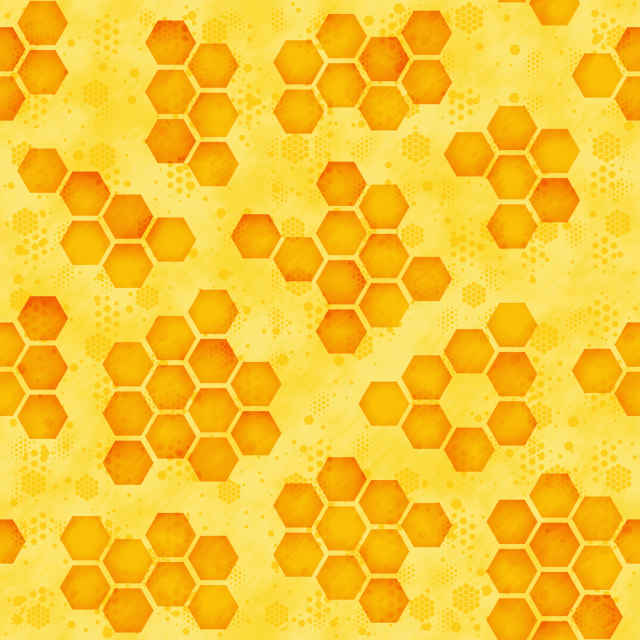
Give the GLSL for this pattern, as a Shadertoy shader.

```glsl
// Clusters of amber honeycomb cells over a pale yellow ground strewn with small
// hexagon ornaments. One wrapping hexagon lattice is thinned by Voronoi regions;
// rosettes, halftone patches and single hexagons sit on jittered grids.

const float COLUMNS = 15.0;            // large cells across the tile
const float ROWS = 13.0;               // large cells up the tile
const float COLUMN_SHIFT = 8.0 / 15.0; // rise per column, whole after COLUMNS
const float CELL_RADIUS = 0.449;       // inner radius, in rows
const vec2 CLUSTERS = vec2(3.0, 4.0);
const float CLUSTER_JITTER = 0.6;
const float CLUSTER_MARGIN = 0.039;    // keeps neighbouring clusters apart
const float MISSING_CELLS = 0.07;
const float HEX_SPACING = 0.8660254;   // column step of a regular lattice

const vec3 CREAM = vec3(0.99, 0.905, 0.46);
const vec3 BUTTER = vec3(0.985, 0.85, 0.20);
const vec3 ORNAMENT = vec3(0.985, 0.79, 0.05);
const vec3 HONEY = vec3(0.98, 0.75, 0.02);
const vec3 AMBER = vec3(0.96, 0.64, 0.01);
const vec3 ORANGE = vec3(0.96, 0.55, 0.01);
const vec3 EMBER = vec3(0.94, 0.38, 0.01);

vec3 hash3(vec2 p) {
    vec3 q = fract(p.xyx * vec3(0.1031, 0.1030, 0.0973));
    q += dot(q, q.yxz + 33.33);
    return fract((q.xxy + q.yzz) * q.zyx);
}

float corner(vec2 id, vec2 offset, float period) {
    float angle = 6.2831853 * hash3(mod(id, period) + 71.0).x;
    return dot(vec2(cos(angle), sin(angle)), offset);
}

// Gradient noise that repeats after a whole period.
float noise(vec2 p, float period) {
    vec2 i = floor(p), f = p - i, e = vec2(1.0, 0.0);
    vec2 u = f * f * f * (f * (f * 6.0 - 15.0) + 10.0);
    float low = mix(corner(i, f, period), corner(i + e, f - e, period), u.x);
    float high = mix(corner(i + e.yx, f - e.yx, period), corner(i + 1.0, f - 1.0, period), u.x);
    return mix(low, high, u.y);
}

float fbm(vec2 uv, float period) {
    float sum = 0.0, gain = 1.0;
    for (int k = 0; k < 4; k++, period *= 2.0, gain *= 0.55)
        sum += gain * noise(uv * period, period);
    return sum;
}

// Inner-radius metric of a flat-topped hexagon.
float hexRadius(vec2 p) {
    p = abs(p);
    return max(p.y, HEX_SPACING * p.x + 0.5 * p.y);
}

// Nearest lattice hexagon of unit pitch: xy = offset from it, zw = its centre.
vec4 hexCell(vec2 p, float spacing, float shift) {
    vec4 best = vec4(9.0);
    for (float k = -1.0; k <= 1.0; k++) {
        float column = round(p.x / spacing) + k;
        float row = round(p.y - column * shift);
        vec2 centre = vec2(column * spacing, row + column * shift);
        if (hexRadius(p - centre) < hexRadius(best.xy)) best = vec4(p - centre, centre);
    }
    return best;
}

vec2 toSite(vec2 cell, vec2 p) {
    vec2 site = cell + 0.5 + CLUSTER_JITTER * (hash3(mod(cell, CLUSTERS) + 19.0).xy - 0.5);
    site.x += 0.5 * mod(cell.y, 2.0);
    return (site - p) / CLUSTERS;
}

// Distance from a point to the border of its Voronoi region.
float clusterDepth(vec2 uv) {
    vec2 p = uv * CLUSTERS, base = floor(p), nearest = vec2(9.0);
    for (int k = 0; k < 25; k++) {
        vec2 d = toSite(base + vec2(k % 5 - 2, k / 5 - 2), p);
        if (dot(d, d) < dot(nearest, nearest)) nearest = d;
    }
    float depth = 9.0;
    for (int k = 0; k < 25; k++) {
        vec2 d = toSite(base + vec2(k % 5 - 2, k / 5 - 2), p);
        if (distance(d, nearest) > 0.001)
            depth = min(depth, dot(0.5 * (nearest + d), normalize(d - nearest)));
    }
    return depth;
}

// Offset from a jittered centre whose ornament stays inside its grid cell.
vec2 scatter(vec2 uv, float count, float radius, float seed, out vec3 rnd) {
    vec2 cell = floor(uv * count);
    rnd = hash3(cell + seed);
    return uv - (cell + 0.5 + (rnd.xy - 0.5) * (1.0 - 2.0 * radius * count)) / count;
}

float fill(float d, float aa) { return smoothstep(aa, -aa, d); }

float halftone(vec2 uv, float count, float radius, float pitch, float share, float seed, float aa) {
    vec3 rnd;
    vec2 p = scatter(uv, count, radius, seed, rnd);
    vec4 dotCell = hexCell(p / pitch, HEX_SPACING, 0.5);
    float angle = mix(0.6, 2.2, rnd.x);
    vec2 axis = vec2(cos(angle), sin(angle)), c = dotCell.zw * pitch / radius;
    float reach = length(vec2(dot(c, axis), 1.6 * dot(c, vec2(-axis.y, axis.x))));
    float size = 0.36 * smoothstep(1.0, 0.35, reach) * (0.85 + 0.25 * dot(c, axis));
    return step(rnd.z, share) * step(0.06, size) * fill((hexRadius(dotCell.xy) - size) * pitch, aa);
}

float singles(vec2 uv, float count, float radius, float share, float seed, float aa) {
    vec3 rnd;
    vec2 p = scatter(uv, count, radius * 1.3, seed, rnd);
    return step(rnd.z, share) * fill(hexRadius(p) - radius * mix(0.45, 1.0, rnd.x), aa);
}

float ornaments(vec2 uv, float aa) {
    vec3 rnd;
    vec2 p = scatter(uv, 10.0, 0.028, 5.0, rnd);
    float pitch = mix(0.0078, 0.0102, rnd.y), present = step(rnd.z, 0.5);
    vec4 petal = hexCell(p / pitch, HEX_SPACING, 0.5);
    float rosette = present * step(length(petal.zw), 2.1) * fill((hexRadius(petal.xy) - 0.43) * pitch, aa);
    float loose = max(halftone(uv, 9.0, 0.052, 0.0165, 0.5, 31.0, aa),
                      halftone(uv, 15.0, 0.032, 0.0078, 0.4, 57.0, aa));
    loose = max(loose, singles(uv, 22.0, 0.0085, 0.4, 83.0, aa));
    loose = max(loose, singles(uv, 43.0, 0.0035, 0.3, 113.0, aa));
    float clear = smoothstep(0.0, 0.004, length(p) - 2.6 * pitch);
    return max(rosette, loose * mix(1.0, clear, present));
}

void mainImage(out vec4 fragColor, in vec2 fragCoord) {
    vec2 uv = fragCoord / iResolution.xy;
    float aa = 0.75 / min(iResolution.x, iResolution.y);
    float cloud = fbm(uv, 9.0);
    float stroke = noise(vec2(uv.x + uv.y, 4.0 * (uv.y - uv.x)) * 24.0 + 1.5 * cloud, 24.0);
    float ornament = ornaments(uv, aa);

    // Mottled ground
    vec3 ground = mix(CREAM, BUTTER, smoothstep(-0.6, 0.75, cloud + 0.35 * stroke));
    ground = mix(ground, ORNAMENT, 0.85 * ornament);

    // Large cells: bright core, darker rim, stains and ornaments
    vec4 cell = hexCell(uv * ROWS, ROWS / COLUMNS, COLUMN_SHIFT);
    vec2 lattice = vec2(COLUMNS, COLUMNS * ROWS);
    vec3 rnd = hash3(mod(round(cell.zw / ROWS * lattice), lattice) + 7.0);
    float rim = length(cell.xy + 0.16 * (rnd.xy - 0.5)) / CELL_RADIUS;
    float shade = 0.05 + 0.36 * rim * rim + 0.28 * (rnd.x - 0.4) + 0.38 * cloud + 0.14 * stroke;
    shade += 0.22 * rnd.y * max(cell.y, 0.0) / CELL_RADIUS;
    shade += ornament * (0.09 + 0.25 * rnd.x * rim);
    vec3 comb = mix(HONEY, AMBER, clamp(shade / 0.35, 0.0, 1.0));
    comb = mix(comb, ORANGE, clamp((shade - 0.35) / 0.25, 0.0, 1.0));
    comb = mix(comb, EMBER, clamp((shade - 0.6) / 0.4, 0.0, 1.0));

    float member = step(CLUSTER_MARGIN, clusterDepth(cell.zw / ROWS)) * step(MISSING_CELLS, rnd.z);
    float mask = member * fill((hexRadius(cell.xy) - CELL_RADIUS) / ROWS, aa);
    fragColor = vec4(mix(ground, comb, mask), 1.0);
}
```
